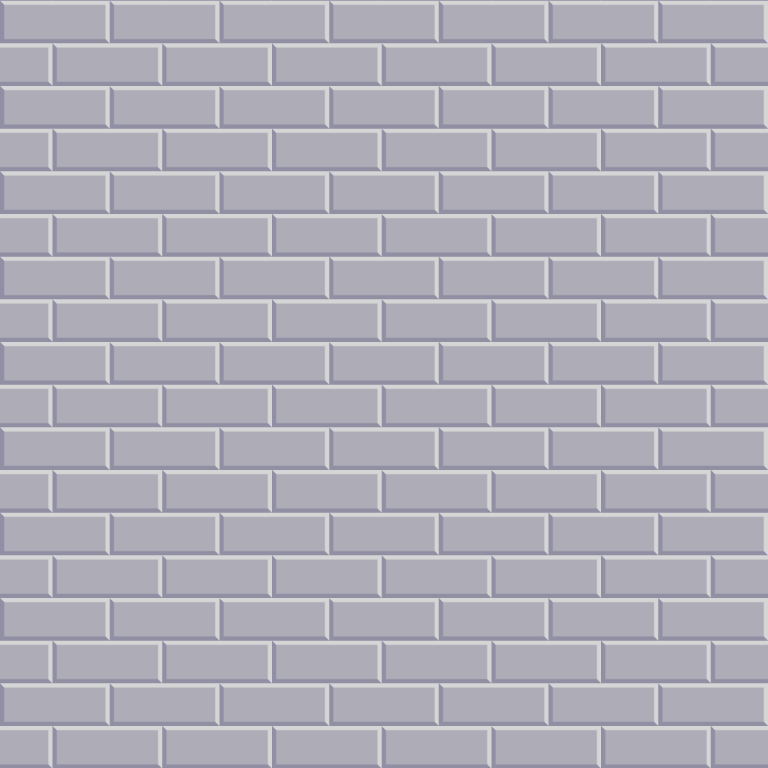
Reproduce this texture procedurally as a Shadertoy shader.

```glsl
// Running-bond wall of bevelled lilac-grey tiles, lit from the upper right.

const vec2 TILES = vec2(7.0, 18.0);      // repeats across and down
const float ROW_SHIFT = 0.479;           // sideways shift of every other row
const float ROW_DROP = 0.015;            // small downward shift, in rows
const float BEVEL_WIDTH = 0.0055;        // in canvas units
const float BEVEL_SOFTNESS = 0.0009;
const int SAMPLES = 4;                   // per axis, for smooth edges

const vec3 FACE = vec3(0.68, 0.675, 0.718);
const vec3 HIGHLIGHT = vec3(0.835, 0.835, 0.835);
const vec3 SHADOW = vec3(0.565, 0.56, 0.64);

// Position inside the tile, in canvas units from its top left corner
vec2 tilePosition(vec2 p, vec2 tileSize) {
    vec2 grid = vec2(p.x, 1.0 - p.y) / tileSize - vec2(0.0, ROW_DROP);
    grid.x -= ROW_SHIFT * mod(floor(grid.y), 2.0);
    return fract(grid) * tileSize;
}

// Mitred bevel: top and right catch light, left and bottom fall in shade
vec3 bevelledTile(vec2 p, vec2 size, float width, float softness) {
    float litEdge = min(p.y, size.x - p.x);
    float shadedEdge = min(p.x, size.y - p.y);
    vec3 bevel = litEdge < shadedEdge ? HIGHLIGHT : SHADOW;
    float face = smoothstep(width - softness, width + softness, min(litEdge, shadedEdge));
    return mix(bevel, FACE, face);
}

vec3 wall(vec2 p) {
    vec2 tileSize = 1.0 / TILES;
    return bevelledTile(tilePosition(p, tileSize), tileSize, BEVEL_WIDTH, BEVEL_SOFTNESS);
}

void mainImage(out vec4 fragColor, in vec2 fragCoord) {
    // Average a grid of samples over the pixel
    vec3 total = vec3(0.0);
    for (int j = 0; j < SAMPLES; j++) {
        for (int i = 0; i < SAMPLES; i++) {
            vec2 jitter = (vec2(i, j) + 0.5) / float(SAMPLES) - 0.5;
            total += wall((fragCoord + jitter) / iResolution.xy);
        }
    }
    fragColor = vec4(total / float(SAMPLES * SAMPLES), 1.0);
}
```
